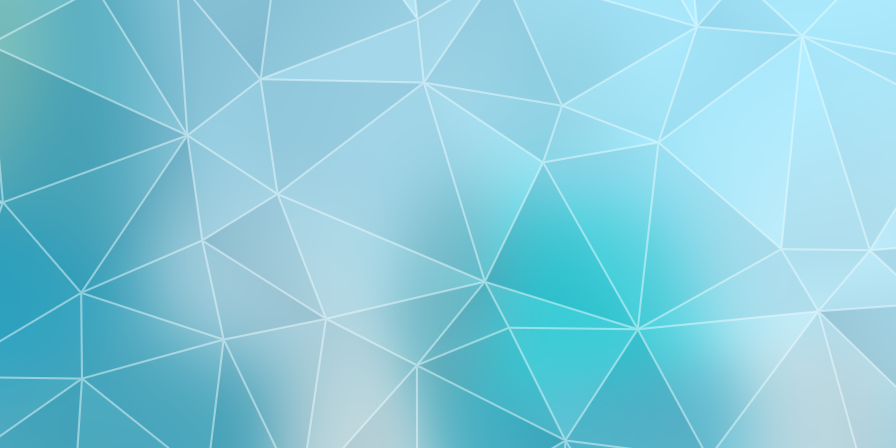
This background is drawn by a WebGL 1 fragment shader. Its source:

```glsl
precision highp float;
// Pale wire mesh of irregular triangles over a soft teal and sky-blue blur.
// The blur is a normalised sum of Gaussian glows; the mesh is a turned,
// jittered grid whose quads are split along their shorter diagonal.

uniform vec2 u_resolution;

const float CELL_SIZE = 0.285;
const float GRID_ANGLE = 0.42;
const float JITTER = 0.78;
const float LINE_WIDTH = 0.0046;
const float LINE_OPACITY = 0.48;
const float FACET_CONTRAST = 0.10;

float hash(vec2 p) {
  return fract(sin(dot(p, vec2(127.1, 311.7))) * 43758.55);
}

mat2 rotation(float angle) {
  float c = cos(angle), s = sin(angle);
  return mat2(c, s, -s, c);
}

// Mesh corner of a grid point, in canvas units
vec2 meshVertex(vec2 id) {
  vec2 offset = vec2(hash(id), hash(id + 37.3)) - 0.5;
  return rotation(GRID_ANGLE) * (id + JITTER * offset) * CELL_SIZE;
}

float segmentDistance(vec2 p, vec2 a, vec2 b) {
  vec2 ab = b - a, ap = p - a;
  return length(ap - ab * clamp(dot(ap, ab) / dot(ab, ab), 0.0, 1.0));
}

// Signed distance to the line a-b, positive on its left
float sideDistance(vec2 p, vec2 a, vec2 b) {
  vec2 ab = normalize(b - a), ap = p - a;
  return ab.x * ap.y - ab.y * ap.x;
}

// Light or dark tint that fades from corner c towards the edge a-b
float facetShade(vec2 p, vec2 a, vec2 b, vec2 c, float seed, float pixel) {
  float base = sideDistance(p, a, b);
  float inner = min(base, min(sideDistance(p, b, c), sideDistance(p, c, a)));
  float coverage = clamp(inner / pixel + 0.5, 0.0, 1.0);
  float height = max(sideDistance(c, a, b), 0.02);
  float fade = clamp(base / height, 0.0, 1.0);
  return coverage * (2.0 * seed - 1.0) * mix(0.25, 1.0, fade);
}

// Returns the nearest edge distance and the facet tint
vec2 triangleMesh(vec2 p, float pixel) {
  vec2 home = floor(p * rotation(GRID_ANGLE) / CELL_SIZE);
  float edge = 1.0;
  float shade = 0.0;
  for (int j = -1; j <= 1; j++) {
    for (int i = -1; i <= 1; i++) {
      vec2 id = home + vec2(float(i), float(j));
      vec2 a = meshVertex(id);
      vec2 b = meshVertex(id + vec2(1.0, 0.0));
      vec2 c = meshVertex(id + vec2(1.0, 1.0));
      vec2 d = meshVertex(id + vec2(0.0, 1.0));
      float seed1 = hash(id + 11.7);
      float seed2 = hash(id + 23.9);
      edge = min(edge, min(segmentDistance(p, a, b), segmentDistance(p, a, d)));
      if (distance(a, c) < distance(b, d)) {
        edge = min(edge, segmentDistance(p, a, c));
        shade += facetShade(p, a, b, c, seed1, pixel);
        shade += facetShade(p, c, d, a, seed2, pixel);
      } else {
        edge = min(edge, segmentDistance(p, b, d));
        shade += facetShade(p, d, a, b, seed1, pixel);
        shade += facetShade(p, b, c, d, seed2, pixel);
      }
    }
  }
  return vec2(edge, shade);
}

// Weighted colour in rgb, weight in a
vec4 glow(vec2 p, vec2 center, vec2 size, vec3 color) {
  vec2 q = (p - center) / size;
  return vec4(color, 1.0) * exp(-dot(q, q));
}

vec3 blurredBackdrop(vec2 p) {
  vec4 sum = vec4(0.57, 0.80, 0.87, 1.0) * 0.04;
  // Deep teal left side
  sum += glow(p, vec2(0.00, 0.87), vec2(0.12, 0.20), vec3(0.47, 0.72, 0.70));
  sum += glow(p, vec2(0.16, 0.62), vec2(0.18, 0.40), vec3(0.25, 0.63, 0.71));
  sum += glow(p, vec2(0.05, 0.33), vec2(0.20, 0.15), vec3(0.14, 0.63, 0.76));
  sum += glow(p, vec2(0.36, 0.07), vec2(0.29, 0.18), vec3(0.25, 0.63, 0.72));
  // Misty centre with a shadow
  sum += glow(p, vec2(0.56, 0.74), vec2(0.28, 0.40), vec3(0.56, 0.78, 0.86));
  sum += glow(p, vec2(0.62, 0.38), vec2(0.25, 0.20), vec3(0.72, 0.84, 0.88));
  sum += glow(p, vec2(0.76, 0.05), vec2(0.14, 0.20), vec3(0.83, 0.88, 0.89));
  sum += glow(p, vec2(1.00, 0.36), vec2(0.12, 0.20), vec3(0.42, 0.66, 0.72));
  sum += glow(p, vec2(0.90, 0.74), vec2(0.25, 0.30), vec3(0.64, 0.84, 0.91));
  // Turquoise pool
  sum += glow(p, vec2(1.27, 0.33), vec2(0.25, 0.25), vec3(0.19, 0.79, 0.83));
  sum += glow(p, vec2(1.45, 0.05), vec2(0.30, 0.12), vec3(0.35, 0.69, 0.78));
  // Bright sky and haze on the right
  sum += glow(p, vec2(1.27, 0.76), vec2(0.15, 0.16), vec3(0.55, 0.80, 0.87));
  sum += glow(p, vec2(1.58, 0.82), vec2(0.35, 0.30), vec3(0.65, 0.90, 0.98));
  sum += glow(p, vec2(1.82, 0.45), vec2(0.25, 0.25), vec3(0.68, 0.86, 0.92));
  sum += glow(p, vec2(1.80, 0.07), vec2(0.13, 0.15), vec3(0.78, 0.84, 0.86));
  return sum.rgb / sum.a;
}

void main() {
  vec2 p = gl_FragCoord.xy / u_resolution.y;
  float pixel = 1.0 / u_resolution.y;
  vec2 mesh = triangleMesh(p, pixel);
  vec3 color = blurredBackdrop(p);
  color += FACET_CONTRAST * mesh.y * vec3(0.9, 0.75, 0.65);
  float line = clamp((0.5 * LINE_WIDTH - mesh.x) / pixel + 0.5, 0.0, 1.0);
  color = mix(color, vec3(0.94, 0.99, 1.0), LINE_OPACITY * line);
  gl_FragColor = vec4(color, 1.0);
}
```
